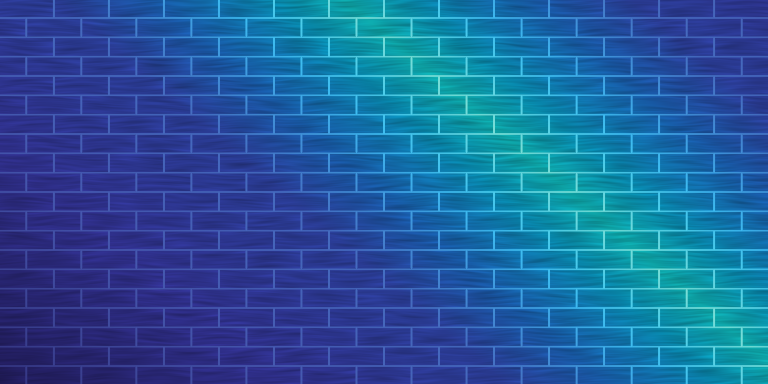
A Shadertoy shader for this pattern:

```glsl
// Running-bond brick wall with glowing joints under a diagonal teal light band.

// Lengths are fractions of the canvas height, measured from its centre.
const vec2 BRICK = vec2(0.1433, 0.05035);
const vec2 JOINT_HALF = vec2(0.0026, 0.0022);   // upright, level
const float BAND_SLOPE = 1.17;
const float BAND_OFFSET = 0.483;
const vec2 GRAIN_SCALE = vec2(1.5, 6.0);        // cells per brick
const float GRAIN_AMOUNT = 0.24;
const float BOW_AMOUNT = 0.07;

// Colours by distance from the light band
const int STOPS = 7;
const float STOP_AT[STOPS] = float[](0.0, 0.19, 0.32, 0.49, 0.75, 1.35, 2.1);
const vec3 BRICK_COLOR[STOPS] = vec3[](
    vec3(0.05, 0.63, 0.64), vec3(0.03, 0.51, 0.65), vec3(0.06, 0.44, 0.66),
    vec3(0.09, 0.34, 0.63), vec3(0.16, 0.23, 0.57), vec3(0.18, 0.18, 0.53),
    vec3(0.12, 0.10, 0.33));
const vec3 JOINT_COLOR[STOPS] = vec3[](
    vec3(0.47, 0.87, 0.84), vec3(0.29, 0.80, 0.92), vec3(0.24, 0.73, 0.94),
    vec3(0.25, 0.60, 0.87), vec3(0.27, 0.42, 0.75), vec3(0.27, 0.34, 0.68),
    vec3(0.20, 0.20, 0.50));

vec3 ramp(vec3 colors[STOPS], float t) {
    vec3 color = colors[0];
    for (int i = 1; i < STOPS; i++) {
        float blend = clamp((t - STOP_AT[i - 1]) / (STOP_AT[i] - STOP_AT[i - 1]), 0.0, 1.0);
        color = mix(color, colors[i], blend);
    }
    return color;
}

vec2 hash22(vec2 p) {
    vec3 q = fract(p.xyx * vec3(0.1031, 0.1030, 0.0973));
    q += dot(q, q.yzx + 33.33);
    return fract((q.xx + q.yz) * q.zy);
}

float cornerSlope(vec2 cell, vec2 corner, vec2 f) {
    return dot(hash22(cell + corner) * 2.0 - 1.0, f - corner);
}

float gradientNoise(vec2 p) {
    vec2 cell = floor(p), f = fract(p);
    vec2 u = f * f * f * (f * (f * 6.0 - 15.0) + 10.0);
    float low = mix(cornerSlope(cell, vec2(0, 0), f), cornerSlope(cell, vec2(1, 0), f), u.x);
    float high = mix(cornerSlope(cell, vec2(0, 1), f), cornerSlope(cell, vec2(1, 1), f), u.x);
    return mix(low, high, u.y);
}

// Long, slightly wavy streaks that differ from brick to brick
float streaks(vec2 local, vec2 id) {
    vec2 seed = floor(hash22(id + 57.0) * 200.0);
    vec2 q = local * GRAIN_SCALE + seed;
    q.y += 0.5 * sin(local.x * 3.0 + seed.x);
    return gradientNoise(q) + 0.5 * gradientNoise(q * vec2(1.0, 2.0) + 17.0);
}

void mainImage(out vec4 fragColor, in vec2 fragCoord) {
    vec2 p = (fragCoord - 0.5 * iResolution.xy) / iResolution.y;
    float pixel = 1.0 / iResolution.y;

    // Staggered brick cells
    vec2 grid = p / BRICK;
    float row = floor(grid.y);
    grid.x += 0.5 * mod(row + 1.0, 2.0);
    vec2 id = vec2(floor(grid.x), row);
    vec2 local = fract(grid);

    // Light band and brick grain
    float band = abs(p.x + BAND_SLOPE * p.y - BAND_OFFSET);
    float bow = 4.0 * local.y * (1.0 - local.y) * sin(3.14159 * local.x);
    float shade = 1.03 + GRAIN_AMOUNT * streaks(local, id) - BOW_AMOUNT * bow;
    vec3 color = ramp(BRICK_COLOR, band) * shade;

    // Joints
    vec2 edge = min(local, 1.0 - local) * BRICK;
    vec2 cover = 1.0 - smoothstep(JOINT_HALF - 0.5 * pixel, JOINT_HALF + 0.5 * pixel, edge);
    float joint = max(cover.x, 0.88 * cover.y);
    color = mix(color, ramp(JOINT_COLOR, band), joint);

    fragColor = vec4(color, 1.0);
}
```
